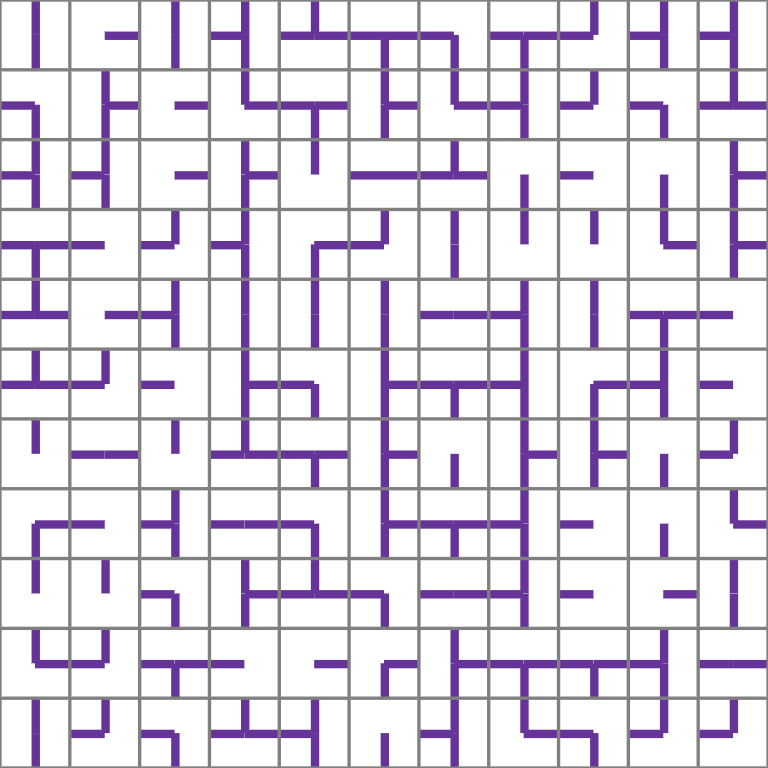
Write a Shadertoy shader that draws this pattern.

```glsl
const float CELLS = 11.0;

float hash(vec2 cell) {
    uvec2 q = uvec2(cell + 1.0) * uvec2(1597334673u, 3812015801u);
    uint n = (q.x ^ q.y) * 1597334673u;
    n = (n ^ (n >> 15)) * 2246822519u;
    n ^= n >> 13;
    return float(n >> 8) / 16777216.0;
}

// Signed distance to a bar running from the cell centre along dir
float armDistance(vec2 p, vec2 dir) {
    vec2 side = abs(dir.yx);
    float across = abs(dot(p - vec2(0.012, -0.012), side)) - 0.06;
    return max(across, -dot(p, dir));
}

float coverage(float dist, float pixel) {
    return clamp(0.5 - dist / pixel, 0.0, 1.0);
}

void mainImage(out vec4 fragColor, in vec2 fragCoord) {
    vec2 uv = fragCoord / iResolution.xy * CELLS;
    float pixel = CELLS / min(iResolution.x, iResolution.y);
    vec2 cell = floor(uv);
    vec2 p = fract(uv) - 0.5;

    // Each bit of the mask enables one arm; empty and full crosses are excluded
    int mask = 1 + int(14.0 * hash(cell));
    float pipe = 1.0;
    vec2 dir = vec2(1.0, 0.0);
    for (int i = 0; i < 4; i++) {
        if (((mask >> i) & 1) == 1) pipe = min(pipe, armDistance(p, dir));
        dir = vec2(-dir.y, dir.x);
    }

    // Grid lines lie over the pipes
    vec2 edge = 0.5 - abs(p);
    float grid = min(edge.x, edge.y) - 0.024;

    vec3 color = mix(vec3(1.0), vec3(0.4, 0.2, 0.6), coverage(pipe, pixel));
    color = mix(color, vec3(0.5), coverage(grid, pixel));
    fragColor = vec4(color, 1.0);
}
```
